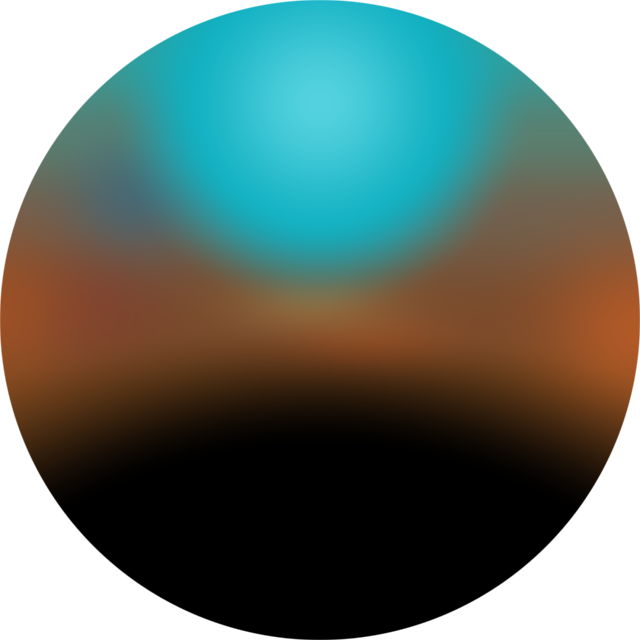
A three.js fragment shader for this background:

```glsl
// Round disc on white: a cyan glow over a rusty horizon that sinks into black.
varying vec2 vUv;

const vec3 PAPER = vec3(1.0);
const vec3 CYAN_CORE = vec3(0.33, 0.82, 0.87);
const vec3 CYAN_RIM = vec3(0.06, 0.69, 0.76);
const vec3 SEA_GREEN = vec3(0.20, 0.61, 0.60);
const vec3 SAGE = vec3(0.35, 0.50, 0.44);
const vec3 DUSK = vec3(0.44, 0.38, 0.31);
const vec3 BROWN = vec3(0.47, 0.29, 0.17);
const vec3 UMBER = vec3(0.45, 0.27, 0.11);
const vec3 SLATE_BLUE = vec3(0.17, 0.42, 0.55);
const vec3 MAROON = vec3(0.51, 0.24, 0.19);
const vec3 TAN = vec3(0.60, 0.49, 0.29);
const vec3 RUST = vec3(0.64, 0.32, 0.14);
const vec3 ORANGE = vec3(0.73, 0.36, 0.15);

// Soft elliptical weight: 1 at the centre, falling off smoothly.
float softSpot(vec2 p, vec2 centre, vec2 radius) {
  vec2 q = (p - centre) / radius;
  return exp(-dot(q, q));
}

vec3 tint(vec3 colour, vec3 spotColour, vec2 p, vec2 centre, vec2 radius, float strength) {
  return mix(colour, spotColour, strength * softSpot(p, centre, radius));
}

// Vertical bands from umber at the horizon to sea green at the top.
vec3 skyGradient(float y) {
  vec3 colour = mix(UMBER, BROWN, smoothstep(0.38, 0.50, y));
  colour = mix(colour, DUSK, smoothstep(0.50, 0.68, y));
  colour = mix(colour, SAGE, smoothstep(0.66, 0.80, y));
  return mix(colour, SEA_GREEN, smoothstep(0.78, 0.92, y));
}

// Warm and cool patches along the horizon.
vec3 horizonPatches(vec3 colour, vec2 p) {
  colour = tint(colour, SLATE_BLUE, p, vec2(0.21, 0.69), vec2(0.10, 0.09), 0.55);
  colour = tint(colour, MAROON, p, vec2(0.14, 0.52), vec2(0.12, 0.09), 0.55);
  colour = tint(colour, RUST, p, vec2(0.00, 0.51), vec2(0.11, 0.12), 0.80);
  colour = tint(colour, ORANGE, p, vec2(1.00, 0.48), vec2(0.14, 0.13), 0.85);
  colour = tint(colour, RUST, p, vec2(0.57, 0.46), vec2(0.13, 0.05), 0.65);
  return tint(colour, TAN, p, vec2(0.49, 0.525), vec2(0.13, 0.045), 0.60);
}

// Radial glow with a pale core and a saturated rim.
vec3 cyanGlow(vec3 colour, vec2 p, vec2 centre) {
  float d = length(p - centre);
  vec3 glow = mix(CYAN_CORE, CYAN_RIM, smoothstep(0.0, 0.23, d));
  return mix(glow, colour, smoothstep(0.18, 0.34, d));
}

// Light left above a dark mound, which is lower and softer at the sides.
float groundLight(vec2 p) {
  float bend = (p.x - 0.5) * (p.x - 0.5);
  float height = p.y + 0.5 * bend;
  return smoothstep(0.30 - 0.2 * bend, 0.50 + 0.2 * bend, height);
}

void main() {
  vec3 colour = horizonPatches(skyGradient(vUv.y), vUv);
  colour = cyanGlow(colour, vUv, vec2(0.5, 0.84));
  colour *= groundLight(vUv);

  // Cut the disc out of the white ground.
  float edge = length(vUv - 0.5) - 0.5;
  colour = mix(colour, PAPER, smoothstep(-0.0015, 0.0015, edge));
  gl_FragColor = vec4(colour, 1.0);
}
```
